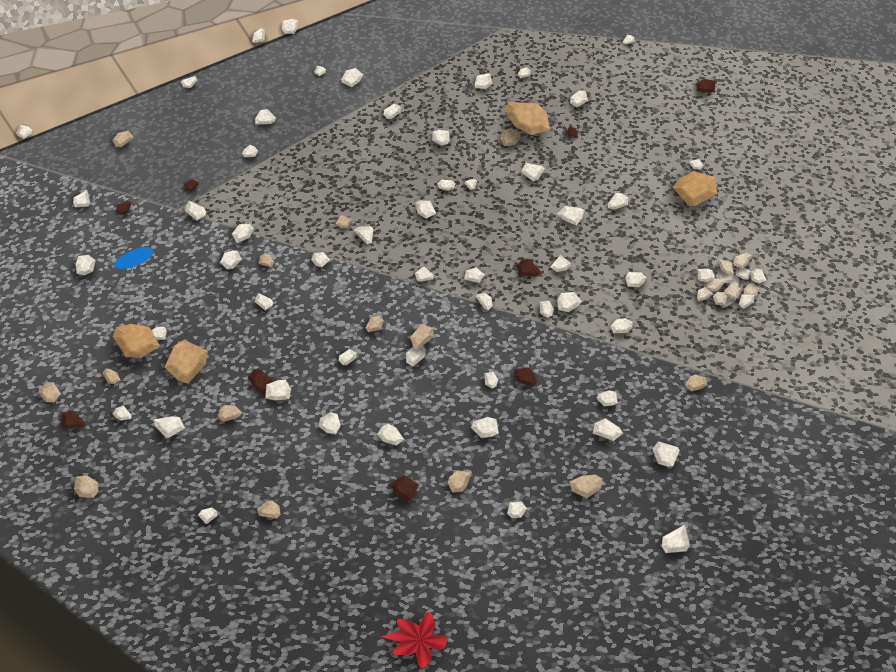
Write a WebGL 1 fragment shader that draws this texture.

```glsl
precision highp float;
// Scattered pale stones, a red flower and a blue token on speckled stone slabs.
uniform vec2 u_resolution;

const vec3 WHITE = vec3(0.92, 0.89, 0.83);
const vec3 TAN = vec3(0.77, 0.68, 0.56);
const vec3 OCHRE = vec3(0.76, 0.58, 0.37);
const vec3 LAVA = vec3(0.30, 0.17, 0.14);
const vec3 RED = vec3(0.70, 0.16, 0.19);
const vec3 BLUE = vec3(0.10, 0.47, 0.80);

float hash(vec2 p) { return fract(sin(dot(p, vec2(127.1, 311.7))) * 43758.5); }
vec2 hash2(vec2 p) { return vec2(hash(p), hash(p + 17.3)); }

float fill(float d) {
  float edge = 0.8 / u_resolution.y;
  return 1.0 - smoothstep(-edge, edge, d);
}

// Signed distance above the line y = y0 + slope * x.
float above(vec2 p, float y0, float slope) {
  return (p.y - y0 - slope * p.x) / sqrt(1.0 + slope * slope);
}

vec2 rotate(vec2 p, float a) {
  return vec2(cos(a) * p.x + sin(a) * p.y, cos(a) * p.y - sin(a) * p.x);
}

// Perspective: canvas to ground plane and back.
float depthScale(float y) { return 1.0 - 0.5 * y; }
vec2 toGround(vec2 p) {
  float s = depthScale(p.y);
  return vec2((p.x - 0.75) / s, -2.0 * log(s));
}
vec2 toCanvas(vec2 g) {
  float s = exp(-0.5 * g.y);
  return vec2(0.75 + g.x * s, 2.0 * (1.0 - s));
}

// Cellular noise: nearest distance, second distance, cell value.
vec3 cells(vec2 p) {
  vec3 best = vec3(9.0, 9.0, 0.0);
  for (int j = -1; j <= 1; j++) for (int i = -1; i <= 1; i++) {
    vec2 id = floor(p) + vec2(float(i), float(j));
    float d = length(id + hash2(id) - p);
    if (d < best.x) best = vec3(d, best.x, hash(id + 5.1));
    else best.y = min(best.y, d);
  }
  return best;
}

float ripple(vec2 p) {
  return sin(p.x + 1.7 * sin(p.y)) * sin(1.3 * p.y + sin(2.1 * p.x));
}

// Faceted stone with a soft contact shadow.
vec3 addStone(vec3 col, vec2 p, vec2 centre, float r, vec3 tint, float seed) {
  vec2 q = (p - centre) / r;
  if (dot(q, q) > 5.0) return col;
  float shadow = 1.0 - smoothstep(0.5, 1.4, length(q + vec2(0.15, 0.35)));
  q = rotate(q, 1.6 * hash(vec2(seed, 1.0)) - 0.8) * vec2(1.0, 1.3);
  float d = -9.0;
  vec2 facet = vec2(0.0);
  for (int k = 0; k < 7; k++) {
    vec2 h = hash2(vec2(seed, float(k) + 2.0));
    float a = (float(k) + 0.8 * h.x) * 0.8976;
    vec2 dir = vec2(cos(a), sin(a));
    float e = dot(q, dir) - 0.72 - 0.4 * h.y;
    if (e > d) { d = e; facet = dir; }
  }
  float side = smoothstep(-0.5, -0.25, d);
  float light = mix(1.0, 0.87 + 0.18 * dot(facet, vec2(0.3, 0.9)), side);
  light += 0.05 * ripple(q * 5.0 + seed) + 0.04 * ripple(q * 13.0);
  return mix(col * (1.0 - 0.5 * shadow), tint * light, fill(d * r * 0.85));
}

vec3 slabs(vec2 p) {
  float front = above(p, 0.769, -0.308);
  float side = above(p, 0.541, 0.5565);
  float back = above(p, 1.0255, -0.09);
  float upper = fill(-front);
  float lit = upper * fill(side) * fill(back);
  vec2 g = toGround(p);
  vec3 grit = cells(g * vec2(110.0, 165.0));
  float fleck = smoothstep(0.5, 0.8, grit.z) * (1.0 - 0.5 * smoothstep(0.3, 0.8, grit.x));
  float patches = 0.02 * ripple(g * 7.0) + 0.015 * ripple(g * 19.0);
  float dark = 0.23 + 0.15 * p.y + fleck * mix(0.27, 0.09, upper);
  float pale = 0.54 + 0.06 * smoothstep(0.6, 1.2, p.x) - 0.29 * fleck;
  vec3 col = mix(vec3(dark), pale * vec3(1.02, 0.99, 0.94), lit) + patches;
  // Joints between the slabs.
  float seam = fill(abs(front) - 0.0016);
  seam = max(seam, upper * fill(back) * fill(abs(side) - 0.001));
  seam = max(seam, fill(abs(back) - 0.001));
  return mix(col, vec3(0.56, 0.54, 0.50), 0.65 * seam);
}

vec3 pavement(vec2 p) {
  vec3 stone = cells(rotate(p, 0.25) * vec2(16.0, 36.0));
  vec3 cobble = vec3(0.66, 0.61, 0.54) + 0.12 * (stone.z - 0.5);
  cobble *= 0.82 + 0.18 * smoothstep(0.02, 0.12, stone.y - stone.x);
  vec3 gravel = vec3(0.70, 0.67, 0.63) + 0.25 * (cells(p * 140.0).z - 0.5);
  float kerb = above(p, 0.87, 0.29);
  vec3 slab = vec3(0.73, 0.64, 0.53) + 0.03 * ripple(p * 40.0);
  slab *= 1.0 - 0.25 * fill(abs(fract(p.x * 4.5 + p.y * 3.0) - 0.5) * 0.2 - 0.002);
  vec3 col = mix(slab, cobble, fill(-kerb));
  col *= 1.0 - 0.25 * fill(abs(kerb) - 0.0015);
  return mix(col, gravel, fill(-above(p, 0.948, 0.2)));
}

vec3 scatter(vec3 col, vec2 p) {
  const float CELL = 0.11;
  vec2 home = floor(toGround(p) / CELL);
  for (int j = -1; j <= 1; j++) for (int i = -1; i <= 1; i++) {
    vec2 id = home + vec2(float(i), float(j));
    vec2 c = toCanvas((id + 0.1 + 0.8 * hash2(id)) * CELL);
    vec2 spread = (c - vec2(0.6, 0.53)) / vec2(0.62, 0.46);
    if (hash(id + 3.7) > 0.88 - 0.7 * dot(spread, spread)) continue;
    float kind = hash(id + 9.2);
    vec3 tint = kind < 0.62 ? WHITE : (kind < 0.87 ? TAN : LAVA);
    float r = depthScale(c.y) * (0.016 + 0.011 * hash(id + 6.4));
    col = addStone(col, p, c, r, tint, kind * 50.0);
  }
  // A heap of pebbles, packed in a spiral.
  for (int i = 0; i < 13; i++) {
    float n = float(i), a = n * 2.4;
    vec2 c = vec2(1.09, 0.58) + 0.0145 * sqrt(n) * vec2(cos(a), 0.7 * sin(a));
    col = addStone(col, p, c, 0.013, mix(WHITE, TAN, 0.6 * hash(vec2(n))), n + 70.0);
  }
  // Two pairs of large ochre stones.
  for (int i = 0; i < 4; i++) {
    float n = float(i), far = floor(n / 2.0);
    vec2 c = mix(vec2(0.20, 0.49), vec2(0.786, 0.825), far);
    c += mod(n, 2.0) * mix(vec2(0.075, -0.025), vec2(0.247, -0.105), far);
    col = addStone(col, p, c, 0.033, mix(OCHRE, TAN, 0.4 * hash(vec2(n, 4.0))), n + 90.0);
  }
  return col;
}

vec3 addFlower(vec3 col, vec2 p, vec2 centre, float size) {
  vec2 q = (p - centre) / size;
  float r = length(q), a = atan(q.y, q.x);
  float petals = r - 0.68 - 0.22 * cos(5.0 * a + 0.6) - 0.06 * sin(11.0 * a);
  float tube = max(abs(q.y - 0.1) - 0.3 * (q.x + 1.25), q.x);
  float shade = 0.78 + 0.25 * r + 0.16 * cos(10.0 * a + 1.2);
  col *= 1.0 - 0.4 * (1.0 - smoothstep(0.5, 1.2, length(q + vec2(0.2, 0.2))));
  return mix(col, RED * shade, fill(min(petals, tube) * size));
}

void main() {
  vec2 p = gl_FragCoord.xy / u_resolution.y;
  float kerb = above(p, 0.778, 0.402);
  vec3 col = slabs(p) * (1.0 - 0.5 * fill(abs(kerb) - 0.004));
  col = mix(col, pavement(p), fill(-kerb));
  col = scatter(col, p);
  vec2 token = rotate(p - vec2(0.20, 0.616), 0.4) / vec2(0.031, 0.012);
  col = mix(col, BLUE, fill((length(token) - 1.0) * 0.012));
  col = addFlower(col, p, vec2(0.625, 0.048), 0.047);
  // Dark ledge in the near corner.
  float ledge = above(p, 0.175, -0.775);
  vec3 ledgeTone = vec3(0.17, 0.16, 0.14) + vec3(0.10, 0.08, 0.03) * smoothstep(-0.05, -0.12, ledge);
  col = mix(col, ledgeTone, 1.0 - smoothstep(-0.006, 0.006, ledge));
  gl_FragColor = vec4(col, 1.0);
}
```
